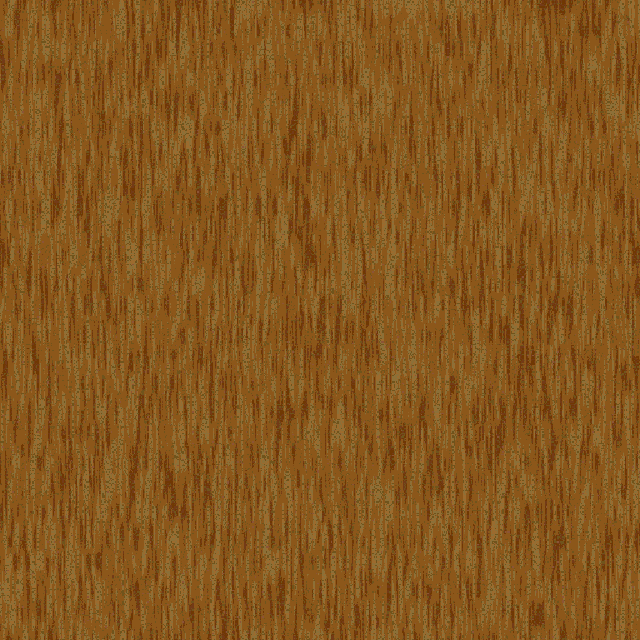
Give the GLSL for this texture, as a WebGL 1 fragment shader.

```glsl
precision highp float;
// Fine vertical wood grain in a small brown palette. Stretched value noise
// gives thin dark and light streaks over a mid brown; a per-cell hash frays
// their edges and scatters olive flecks, mostly along the streaks.

uniform vec2 u_resolution;

#define STREAKS vec2(285.0, 25.0)  // main streak cells across and up
#define FLECKS 512.0               // fleck cells per canvas side
#define DARK_LEVEL -1.06           // grain below this is dark
#define LIGHT_LEVEL 0.64           // grain above this is light
#define EDGE 0.06                  // softness of streak edges
#define FRAY 0.6                   // roughness of streak edges
#define FLECK_BASE 0.025           // dark olive flecks on plain wood
#define FLECK_STREAK 0.17          // extra dark olive flecks on streaks
#define TONE 0.3                   // strength of broad tone changes

const vec3 MID_BROWN   = vec3(0.55, 0.34, 0.10);
const vec3 LIGHT_TAN   = vec3(0.61, 0.42, 0.18);
const vec3 LIGHT_OLIVE = vec3(0.55, 0.44, 0.22);
const vec3 DARK_OLIVE  = vec3(0.44, 0.33, 0.11);
const vec3 DEEP_BROWN  = vec3(0.44, 0.22, 0.01);
const vec3 RED_BROWN   = vec3(0.45, 0.23, 0.09);
const vec3 ROSE_BROWN  = vec3(0.55, 0.33, 0.21);

float hash(vec2 p) {
  vec3 q = fract(vec3(p.xyx) * 0.1031);
  q += dot(q, q.yzx + 33.33);
  return fract((q.x + q.y) * q.z);
}

float valueNoise(vec2 p) {
  vec2 cell = floor(p);
  vec2 f = fract(p);
  f = f * f * (3.0 - 2.0 * f);
  float low = mix(hash(cell), hash(cell + vec2(1.0, 0.0)), f.x);
  float high = mix(hash(cell + vec2(0.0, 1.0)), hash(cell + 1.0), f.x);
  return mix(low, high, f.y);
}

// Streak height with zero mean and a spread of about one.
float woodGrain(vec2 uv) {
  float wobble = 0.001 * valueNoise(uv * vec2(24.0, 9.0) + 71.0);
  vec2 p = vec2(uv.x + wobble, uv.y);
  float sum = 0.50 * valueNoise(p * STREAKS + 13.0);
  sum += 0.14 * valueNoise(p * STREAKS * 0.53 + 137.0);
  sum += 0.36 * valueNoise(p * STREAKS * vec2(1.5, 1.6) + 291.0);
  float grain = (sum - 0.5) / 0.136;
  // Broad, faint changes of tone.
  grain += TONE * (valueNoise(uv * vec2(17.0, 6.0) + 43.0) - 0.5);
  // Blotches along the top edge.
  float blotch = valueNoise(vec2(uv.x * 13.0, 5.5)) - 0.5;
  return grain + 5.0 * blotch * smoothstep(0.965, 1.0, uv.y);
}

void main() {
  vec2 uv = gl_FragCoord.xy / u_resolution;
  vec2 cell = floor(uv * FLECKS);
  float fleck = hash(cell + 17.0);
  float tint = hash(cell + 619.0);
  float grain = woodGrain(uv) + FRAY * (hash(cell + 307.0) - 0.5);

  // Dark streaks, and light streaks whose rims turn to olive grains.
  vec3 darkColor = mix(DEEP_BROWN, RED_BROWN, step(0.54, tint));
  float core = smoothstep(LIGHT_LEVEL, LIGHT_LEVEL + 0.9, grain);
  float oliveShare = mix(0.80, 0.42, core);
  vec3 lightColor = mix(LIGHT_TAN, LIGHT_OLIVE, step(tint, oliveShare));
  float dark = 1.0 - smoothstep(DARK_LEVEL - EDGE, DARK_LEVEL + EDGE, grain);
  float light = smoothstep(LIGHT_LEVEL - EDGE, LIGHT_LEVEL + EDGE, grain);
  vec3 color = mix(MID_BROWN, darkColor, dark);
  color = mix(color, lightColor, light);

  // Dark olive flecks, denser on the streaks, and a few rose ones.
  float share = FLECK_BASE + FLECK_STREAK * smoothstep(0.0, 1.2, abs(grain));
  color = mix(color, DARK_OLIVE, step(fleck, share));
  color = mix(color, ROSE_BROWN, step(0.99, fleck));

  gl_FragColor = vec4(color, 1.0);
}
```
